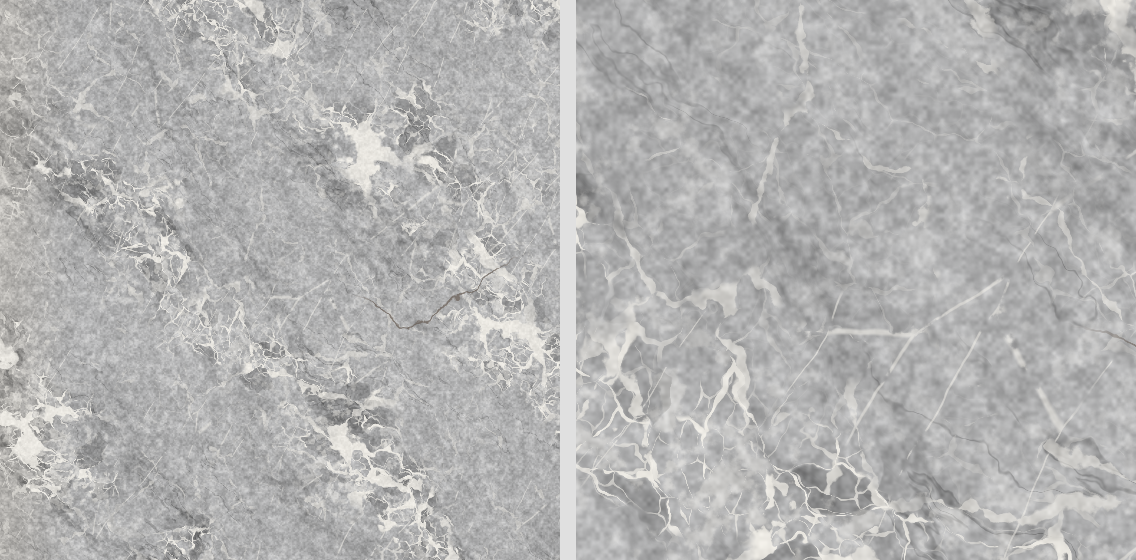
Left: the whole. Right: its middle third, enlarged.
Reproduce this texture procedurally as a Shadertoy shader.

```glsl
// Grey marble: grainy stone with dark diagonal streaks, crossed by white veins.
// The veins are borders of warped cellular noise, thickened along diagonal bands;
// stretched cells give the straight hairlines, and one brown crack runs on the right.

float hash(vec2 p) {
    vec3 q = fract(p.xyx * 0.1031);
    q += dot(q, q.yzx + 33.33);
    return fract((q.x + q.y) * q.z);
}

float noise(vec2 p) {
    vec2 i = floor(p), f = fract(p);
    f = f * f * (3.0 - 2.0 * f);
    float low = mix(hash(i), hash(i + vec2(1, 0)), f.x);
    float high = mix(hash(i + vec2(0, 1)), hash(i + vec2(1, 1)), f.x);
    return mix(low, high, f.y);
}

float fbm(vec2 p) {
    float sum = 0.0, amp = 0.516;
    for (int i = 0; i < 5; i++) {
        sum += amp * noise(p);
        p = mat2(0.8, 0.6, -0.6, 0.8) * p * 2.0 + 7.3;
        amp *= 0.5;
    }
    return sum;
}

// x: gap between the two nearest cell centres, zero on a border; y: cell id
vec2 cells(vec2 p) {
    vec2 base = floor(p);
    float first = 9.0, second = 9.0, id = 0.0;
    for (int y = -1; y <= 1; y++)
    for (int x = -1; x <= 1; x++) {
        vec2 cell = base + vec2(x, y);
        vec2 centre = cell + vec2(hash(cell + 50.0), hash(cell + 131.0));
        float d = distance(p, centre);
        if (d < first) {
            second = first;
            first = d;
            id = hash(cell + 211.0);
        } else {
            second = min(second, d);
        }
    }
    return vec2(second - first, id);
}

// Opacity of a line along a cell border
float line(float gap, float width, float soft) {
    return 1.0 - smoothstep(width * 0.7, width + soft, gap);
}

void mainImage(out vec4 fragColor, in vec2 fragCoord) {
    vec2 uv = fragCoord / iResolution.y;
    float px = 1.0 / iResolution.y;

    // Warped position, then axes along and across the diagonal grain
    vec2 warp = vec2(fbm(uv * 4.0 + 3.0), fbm(uv * 4.0 + 17.0)) - 0.5;
    vec2 ragged = vec2(fbm(uv * 26.0 + 5.0), fbm(uv * 26.0 + 40.0)) - 0.5;
    vec2 crumbs = vec2(noise(uv * 120.0 + 6.0), noise(uv * 120.0 + 47.0)) - 0.5;
    vec2 p = uv + 0.11 * warp + 0.03 * ragged + 0.005 * crumbs;
    vec2 s = vec2(dot(p, vec2(0.67, -0.74)), dot(p, vec2(0.74, 0.67)));

    // Stone: faint clouds, mottling and sharp grain
    float grain = noise(uv * 210.0) + noise(uv * 390.0 + 9.0) - 1.0;
    float mottle = fbm(uv * 28.0 + 80.0);
    float speckle = fbm(uv * 95.0 + 120.0);
    float tone = 0.689 + 0.06 * (fbm(uv * 5.0) - 0.5) + 0.05 * (mottle - 0.5)
               + 0.17 * (speckle - 0.5) + 0.1 * grain;

    // Dark streaks with fibres, and thin dark seams
    vec2 q = s - 0.02 * ragged;
    float fibre = fbm(vec2(q.x * 22.0, q.y * 110.0) + 31.0);
    float streak = smoothstep(0.46, 0.66, fbm(vec2(q.x * 2.5, q.y * 13.0) + 21.0));
    float ridge = abs(fbm(vec2(q.x * 5.0, q.y * 24.0) + 9.0) - 0.5);
    float seam = 1.0 - smoothstep(0.0, 0.016, ridge);
    tone -= 0.05 * streak + (0.06 + 0.22 * streak) * (fibre - 0.5);
    tone -= 0.12 * seam * smoothstep(0.4, 0.6, fbm(uv * 7.0 + 60.0));

    // Where veins gather: broken diagonal bands
    float band = 0.5 + 0.5 * cos(6.2832 * (s.y - 0.58) / 0.37);
    float density = smoothstep(0.5, 1.08, 0.38 * band + 0.95 * fbm(uv * 8.0 + 50.0));
    float swell = smoothstep(0.46, 0.72, fbm(uv * 19.0 + 70.0));
    float broken = smoothstep(0.42, 0.52, fbm(uv * 23.0 + 33.0));
    float rough = 0.2 * (speckle - 0.5);

    // Dark fragments and pale flecks between the veins
    vec2 medium = cells(s * vec2(22.0, 31.0));
    float fragment = smoothstep(0.66, 0.68, medium.y) * smoothstep(0.02, 0.1, medium.x + rough);
    tone -= (0.11 + 0.2 * (speckle - 0.5)) * fragment * smoothstep(0.15, 0.6, density);
    float fleck = smoothstep(0.56, 0.68, 0.3 * mottle + 0.7 * speckle + 0.04 * density);

    // Three sizes of white vein
    float coarse = cells(s * vec2(8.0, 12.0) + 4.0).x;
    float fine = cells(s * vec2(46.0, 58.0) + 8.0).x;
    float white = line(coarse + rough, 0.015 + 0.27 * density * swell, 0.01 + 11.0 * px)
                * mix(0.5, 1.0, density) * mix(broken, 1.0, density);
    white = max(white, line(medium.x + rough, 0.015 + 0.22 * density * swell, 0.01 + 24.0 * px)
                * broken * mix(0.25, 1.0, smoothstep(0.1, 0.55, density)));
    white = max(white, 0.75 * line(fine + rough, 0.02, 0.02 + 48.0 * px)
                * broken * mix(0.1, 1.0, smoothstep(0.15, 0.7, density)));
    white = max(white, fleck * mix(0.1, 0.5, density));

    // Straight hairlines climbing to the right
    vec2 h = uv + 0.03 * warp + 0.006 * ragged;
    vec2 hairAxes = vec2(dot(h, vec2(0.5, 0.86)) * 4.0, dot(h, vec2(0.86, -0.5)) * 17.0);
    float hair = line(cells(hairAxes + 2.0).x, 0.006, 0.006 + 18.0 * px);
    hair *= smoothstep(0.44, 0.56, fbm(uv * 9.0 + 90.0)) * smoothstep(0.35, 0.5, speckle);
    white = max(white, 0.6 * hair);

    // Colour, slightly warm at the left edge
    vec3 stone = tone * mix(vec3(1.012, 1.0, 0.98), vec3(0.998, 1.0, 1.004), smoothstep(0.0, 0.15, uv.x));
    vec3 veinColour = vec3(0.92, 0.91, 0.885) + 0.05 * grain;
    vec3 colour = mix(stone, veinColour, white);

    // Brown crack bent into a shallow V
    vec2 c = uv + 0.04 * ragged - vec2(0.73, 0.405);
    float crack = abs(c.y - max(-0.7 * c.x, 0.7 * c.x)) * 0.82;
    float span = smoothstep(-0.1, -0.06, c.x) * (1.0 - smoothstep(0.15, 0.21, c.x));
    colour = mix(colour, vec3(0.42, 0.38, 0.35), 0.75 * span * (1.0 - smoothstep(0.0004, 0.0006 + px, crack)));

    fragColor = vec4(clamp(colour, 0.0, 1.0), 1.0);
}
```
